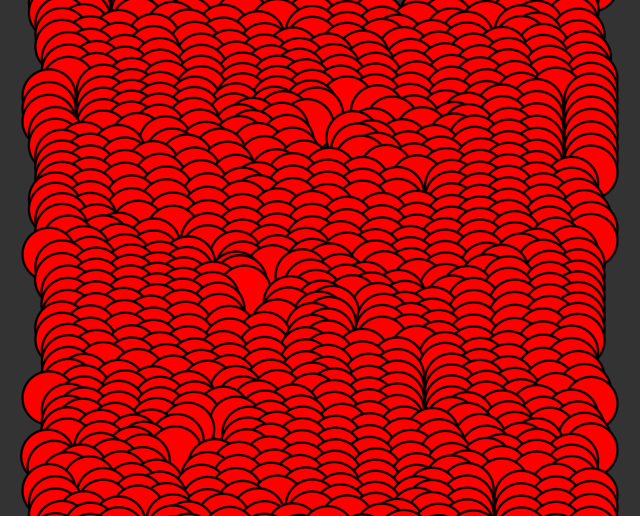
Write a WebGL 2 fragment shader that draws this pattern.

```glsl
#version 300 es
precision highp float;
// Overlapping red discs with black rims, stacked like scales on dark grey.
// Staggered columns are painted from top to bottom; noise drifts each disc
// sideways in small steps, and a slanted seam pushes columns apart into holes.

uniform vec2 u_resolution;
out vec4 fragColor;

#define RADIUS 0.0515        // all lengths are in canvas heights
#define RIM 0.0022           // half width of the outline
#define COLUMN_GAP 0.0675
#define ROW_GAP 0.0225
#define HALF_COLUMNS 7.5     // columns run from -7.5 to 7.5
#define DRIFT_STEP 0.0125
#define WOBBLE 0.022
#define SEAM_PUSH 0.040
#define SEAM_REACH 0.10

const vec3 GROUND = vec3(0.2);
const vec3 FILL = vec3(1.0, 0.0, 0.0);
const vec3 OUTLINE = vec3(0.01, 0.0, 0.0);
const float TAU = 6.2831853;

// Random unit gradient of a lattice cell
vec2 gradientAt(vec2 cell) {
    float angle = TAU * fract(sin(dot(cell, vec2(127.1, 311.7))) * 43758.55);
    return vec2(cos(angle), sin(angle));
}

float gradientNoise(vec2 p) {
    vec2 i = floor(p), f = fract(p);
    vec2 w = f * f * f * (f * (f * 6.0 - 15.0) + 10.0);
    vec2 e = vec2(1.0, 0.0);
    float low = mix(dot(gradientAt(i), f),
                    dot(gradientAt(i + e.xy), f - e.xy), w.x);
    float high = mix(dot(gradientAt(i + e.yx), f - e.yx),
                     dot(gradientAt(i + e.xx), f - e.xx), w.x);
    return mix(low, high, w.y);
}

// Sideways push away from the seam, strong only at intervals
float seamPush(vec2 p) {
    float side = p.x - (0.42 * p.y - 0.07);
    float opening = smoothstep(0.1, 0.8, cos(TAU * (p.y - 0.22) / 0.3));
    float direction = side < 0.0 ? -1.0 : 1.0;
    return direction * SEAM_PUSH * opening * exp(-abs(side) / SEAM_REACH);
}

// Centre of the disc in a given column and row
vec2 discCentre(float column, float row) {
    float stagger = 0.5 * mod(column, 2.0);
    vec2 centre = vec2((column - HALF_COLUMNS) * COLUMN_GAP,
                       (row - stagger) * ROW_GAP);
    vec2 cell = vec2(column, row);

    // Stepped sawtooth: discs creep right going down, then jump back
    float phase = 1.3 * gradientNoise(cell * vec2(0.23, 0.13) + 4.7);
    float level = floor(4.0 * fract(phase - 0.09 * row)) - 1.5;
    float rise = WOBBLE * gradientNoise(cell * vec2(0.31, 0.11) + 31.3);

    return centre + vec2(level * DRIFT_STEP + seamPush(centre), rise);
}

// Paint one outlined disc over the colour so far
vec3 paintDisc(vec3 colour, float dist, float pixel) {
    float edge = dist - RADIUS;
    float cover = 1.0 - smoothstep(-0.75 * pixel, 0.75 * pixel, edge - RIM);
    float inner = 1.0 - smoothstep(-0.75 * pixel, 0.75 * pixel, edge + RIM);
    return mix(colour, mix(OUTLINE, FILL, inner), cover);
}

void main() {
    float pixel = 1.0 / u_resolution.y;
    vec2 p = (gl_FragCoord.xy - 0.5 * u_resolution) * pixel;
    float firstColumn = 2.0 * floor(0.5 * (p.x / COLUMN_GAP + HALF_COLUMNS)) - 2.0;
    float topRow = floor(p.y / ROW_GAP) + 5.0;

    // Rows from top to bottom; in each row the lower, odd columns come last
    vec3 colour = GROUND;
    for (int r = 0; r < 10; r++) {
        for (int k = 0; k < 6; k++) {
            float column = firstColumn + float((k * 2) % 6 + k / 3);
            if (abs(column - HALF_COLUMNS) > HALF_COLUMNS + 0.1) continue;
            vec2 centre = discCentre(column, topRow - float(r));
            colour = paintDisc(colour, length(p - centre), pixel);
        }
    }
    fragColor = vec4(colour, 1.0);
}
```
